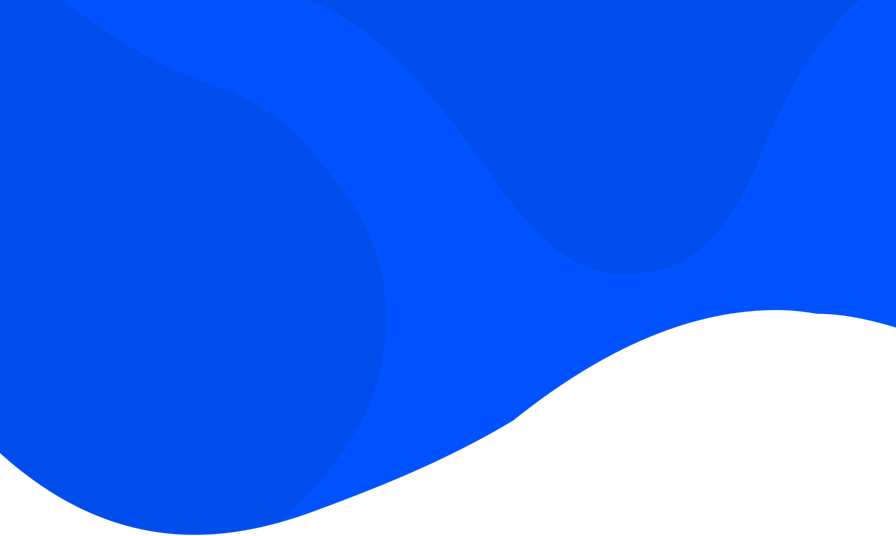
Reproduce this background procedurally as a WebGL 1 fragment shader.

```glsl
precision highp float;

// Flat blue backdrop: two darker blobs on a bright field above a white wave.
// Each outline is a chain of cubic Hermite spans, and each fill is smoothed
// with the slope-corrected distance to its outline.

uniform vec2 u_resolution;

#define CANVAS vec2(768.0, 459.0)
#define BRIGHT_BLUE vec3(0.0, 0.322, 1.0)
#define DEEP_BLUE vec3(0.0, 0.302, 0.92)
#define WAVE_WHITE vec3(1.0)
#define EDGE_SOFTNESS 1.2

// A knot holds (position, value, slope before, slope after).
// Returns (value, slope) at t, continued in a straight line past the ends.
vec2 span(float t, vec4 a, vec4 b) {
    float width = b.x - a.x;
    float s = clamp((t - a.x) / width, 0.0, 1.0);
    float m0 = a.w * width;
    float m1 = b.z * width;
    float c2 = 3.0 * (b.y - a.y) - 2.0 * m0 - m1;
    float c3 = 2.0 * (a.y - b.y) + m0 + m1;
    float value = a.y + s * (m0 + s * (c2 + s * c3));
    float slope = (m0 + s * (2.0 * c2 + 3.0 * s * c3)) / width;
    return vec2(value + slope * (t - a.x - s * width), slope);
}

// Right-hand outline of the left blob: x as a function of depth
vec2 leftBlobEdge(float y) {
    vec4 top    = vec4(0.0, 52.0, 1.5, 1.5);
    vec4 kink   = vec4(79.0, 199.0, 3.0, 2.2);
    vec4 upper  = vec4(153.0, 286.0, 0.85, 0.85);
    vec4 bulge  = vec4(275.0, 331.0, 0.0, 0.0);
    vec4 bottom = vec4(447.0, 240.0, -1.1, -1.1);
    if (y < kink.x) return span(y, top, kink);
    if (y < upper.x) return span(y, kink, upper);
    if (y < bulge.x) return span(y, upper, bulge);
    return span(y, bulge, bottom);
}

// Underside of the hanging blob: depth as a function of x
vec2 hangingBlobEdge(float x) {
    vec4 start  = vec4(262.0, 0.0, 0.3, 0.3);
    vec4 fall   = vec4(423.0, 153.0, 1.45, 1.45);
    vec4 lowest = vec4(531.0, 234.5, 0.0, 0.0);
    vec4 rise   = vec4(655.0, 126.0, -2.5, -2.5);
    vec4 finish = vec4(737.0, 0.0, -0.9, -0.9);
    if (x < fall.x) return span(x, start, fall);
    if (x < lowest.x) return span(x, fall, lowest);
    if (x < rise.x) return span(x, lowest, rise);
    return span(x, rise, finish);
}

// Top of the white wave: depth as a function of x
vec2 waveEdge(float x) {
    vec4 start  = vec4(0.0, 388.0, 0.9, 0.9);
    vec4 trough = vec4(167.0, 458.0, 0.0, 0.0);
    vec4 slope  = vec4(270.0, 437.5, -0.37, -0.37);
    vec4 bend   = vec4(440.0, 360.0, -0.6, -0.8);
    vec4 crest  = vec4(666.0, 265.5, 0.0, 0.0);
    vec4 notch  = vec4(700.0, 268.7, 0.17, 0.0);
    vec4 finish = vec4(768.0, 280.5, 0.3, 0.3);
    if (x < trough.x) return span(x, start, trough);
    if (x < slope.x) return span(x, trough, slope);
    if (x < bend.x) return span(x, slope, bend);
    if (x < crest.x) return span(x, bend, crest);
    if (x < notch.x) return span(x, crest, notch);
    return span(x, notch, finish);
}

// Coverage of the region whose coordinate lies below the edge value
float coverBelow(float coordinate, vec2 edge, float blur) {
    float dist = (edge.x - coordinate) / sqrt(1.0 + edge.y * edge.y);
    return clamp(dist / blur + 0.5, 0.0, 1.0);
}

void main() {
    // Canvas units, with depth measured down from the top edge
    vec2 p = gl_FragCoord.xy / u_resolution * CANVAS;
    p.y = CANVAS.y - p.y;
    float blur = EDGE_SOFTNESS * CANVAS.y / u_resolution.y;

    float leftBlob = coverBelow(p.x, leftBlobEdge(p.y), blur);
    float hangingBlob = coverBelow(p.y, hangingBlobEdge(p.x), blur);
    float wave = 1.0 - coverBelow(p.y, waveEdge(p.x), blur);

    vec3 color = mix(BRIGHT_BLUE, DEEP_BLUE, max(leftBlob, hangingBlob));
    color = mix(color, WAVE_WHITE, wave);
    gl_FragColor = vec4(color, 1.0);
}
```
